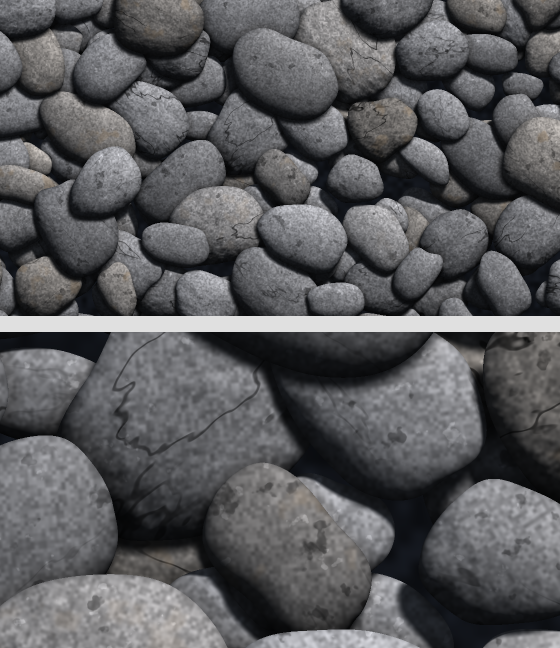
Top: the whole. Bottom: its middle third, enlarged.
Reproduce this texture procedurally as a Shadertoy shader.

```glsl
// A bed of smooth grey beach pebbles in low sun from the upper right.
// Two layers of jittered, lumpy superellipse domes are stacked by height,
// then lit with cast shadows, contact shade, stone grain, cracks and stains.

struct Pebble {
    vec2 q;        // local position, outline at radius 1
    float r;       // superellipse radius
    float z;       // height of the centre, also the stacking order
    vec2 axes;     // half lengths
    mat2 turn;     // canvas to local rotation
    vec4 seed;
};

const vec3 SUN = vec3(0.34, 0.66, 0.67);
const float POWER = 2.4;       // roundness of the outline
const int CANDIDATES = 24;     // 3 x 4 cells in two layers

vec4 hash4(vec2 p) {
    vec4 h = fract(p.xyxy * vec4(0.1031, 0.1030, 0.0973, 0.1099));
    h += dot(h, h.wzxy + 33.33);
    return fract((h.xxyz + h.yzzw) * h.zywx);
}

float noise(vec2 p) {
    vec2 i = floor(p), f = fract(p);
    f = f * f * (3.0 - 2.0 * f);
    return mix(mix(hash4(i).x, hash4(i + vec2(1, 0)).x, f.x),
               mix(hash4(i + vec2(0, 1)).x, hash4(i + vec2(1, 1)).x, f.x), f.y);
}

float fbm(vec2 p) {
    float sum = 0.0, amp = 0.5;
    for (int i = 0; i < 4; i++) {
        sum += amp * noise(p);
        p = mat2(1.6, 1.2, -1.2, 1.6) * p + 7.3;
        amp *= 0.5;
    }
    return sum / 0.9375;
}

// Candidate k near the place "home", measured at the point p
Pebble pebbleAt(vec2 home, vec2 p, int k) {
    float under = float(k / 12);
    vec2 size = mix(vec2(0.242, 0.178), vec2(0.176, 0.134), under);
    float row = floor(home.y / size.y) + float((k / 3) % 4 - 1);
    float shift = 0.5 * mod(row, 2.0) + 0.37 * under;
    float col = floor(home.x / size.x - shift) + float(k % 3 - 1);
    vec2 id = vec2(col, row) + 50.0 + 113.0 * under;
    vec4 place = hash4(id), seed = hash4(id + 311.7);

    Pebble b;
    b.seed = seed;
    b.z = mix(mix(0.06, 0.11, place.z), mix(0.0, 0.05, place.z), under);
    float len = mix(0.086, 0.182, place.w) * mix(1.0, 0.76, under);
    b.axes = len * vec2(1.0, mix(0.58, 0.88, seed.x));
    float angle = (seed.y - 0.56) * 2.1;
    b.turn = mat2(cos(angle), -sin(angle), sin(angle), cos(angle));

    vec2 centre = (vec2(col + shift, row) + 0.5 + 0.55 * (place.xy - 0.5)) * size;
    vec2 q = b.turn * (p - centre) / b.axes;
    q.y *= 1.0 + 0.3 * (seed.z - 0.5) * q.x;       // egg taper
    q.y += 0.3 * (seed.w - 0.5) * q.x * q.x;       // slight bend
    vec2 lump = q * 1.3 + seed.xy * 60.0;
    b.q = q + 0.28 * (vec2(noise(lump), noise(lump + 31.0)) - 0.5);
    vec2 e = pow(abs(b.q), vec2(POWER));
    b.r = pow(e.x + e.y, 1.0 / POWER);
    return b;
}

vec3 stoneColour(Pebble b, vec2 p) {
    vec2 m = p + b.seed.zw * 40.0;
    vec2 along = mat2(0.8, 0.6, -0.6, 0.8) * (b.turn * m);
    float tone = mix(0.5, 0.67, b.seed.w) + 0.1 * (fbm(m * 12.0) - 0.5);
    tone *= 1.0 + 0.34 * (noise(along * 235.0) - 0.5) + 0.16 * (noise(along.yx * 118.0) - 0.5);
    vec3 c = tone * mix(vec3(0.995, 1.0, 1.015), vec3(1.03, 1.0, 0.96), smoothstep(0.5, 0.95, b.seed.z));

    // Thin cracks on some stones, pits, pale flecks and tan stains
    float rough = smoothstep(0.45, 0.9, b.seed.x);
    float vein = abs(fbm(b.turn * m * vec2(7.0, 19.0)) - 0.5);
    float crack = (1.0 - smoothstep(0.004, 0.02, vein)) * smoothstep(0.46, 0.62, noise(m * 11.0 + 9.0));
    float pit = smoothstep(0.68, 0.76, fbm(along * 44.0)) * smoothstep(0.4, 0.7, noise(m * 9.0));
    c *= 1.0 - 0.55 * crack * (0.2 + 0.8 * rough) - 0.32 * pit;
    c += 0.13 * smoothstep(0.74, 0.82, fbm(along * 60.0 + 5.0));
    float stain = smoothstep(0.6, 0.76, fbm(m * 21.0 + 17.0)) * smoothstep(0.55, 0.9, b.seed.z);
    return mix(c, vec3(0.62, 0.54, 0.44), 0.5 * stain);
}

vec3 scene(vec2 p) {
    // Highest pebble covering this point
    Pebble top;
    float best = -1.0;
    for (int k = 0; k < CANDIDATES; k++) {
        Pebble b = pebbleAt(p, p, k);
        if (b.r < 1.0 && b.z > best) { top = b; best = b.z; }
    }
    if (best < 0.0) return vec3(0.06, 0.07, 0.09) * (0.6 + 0.8 * noise(p * 60.0));

    // Dome height and normal, roughened by fine bumps
    float thick = 0.72 * top.axes.y;
    float dome = sqrt(max(1.0 - pow(top.r, POWER), 0.0));
    float surface = top.z + thick * dome;
    vec2 slope = sign(top.q) * pow(abs(top.q), vec2(POWER - 1.0)) / top.axes;
    vec3 n = normalize(vec3(slope * top.turn, dome / thick));
    vec2 m = top.turn * p * vec2(18.0, 27.0) + top.seed.xy * 50.0;
    float bump = fbm(m);
    vec2 grad = vec2(fbm(m + vec2(0.12, 0)), fbm(m + vec2(0, 0.12))) - bump;
    n = normalize(n - vec3((grad * top.turn) * mix(0.4, 2.2, top.seed.x * top.seed.x), 0.0));

    // Cast shadows and contact shade from pebbles lying higher
    float light = 1.0, contact = 1.0;
    for (int k = 0; k < CANDIDATES; k++) {
        Pebble near = pebbleAt(p, p, k);
        if (near.z <= best) continue;
        float rise = max(near.z - surface, 0.005) + 0.007;
        Pebble caster = pebbleAt(p, p + SUN.xy / SUN.z * rise, k);
        light *= smoothstep(0.94, 1.07, caster.r);
        contact *= mix(0.58, 1.0, smoothstep(1.0, 1.2, near.r));
    }
    float sun = pow(max(dot(n, SUN), 0.0), 0.95) * light * mix(0.85, 1.0, contact);
    vec3 sky = vec3(0.18, 0.195, 0.22) * contact * (0.65 + 0.35 * n.y + 0.3 * n.z);
    return stoneColour(top, p) * (sky + 0.87 * sun * vec3(1.01, 0.99, 0.975));
}

void mainImage(out vec4 fragColor, in vec2 fragCoord) {
    // Four samples per pixel smooth every edge
    vec3 sum = vec3(0.0);
    for (int s = 0; s < 4; s++) {
        vec2 offset = vec2(s % 2, s / 2) * 0.5 - 0.25;
        sum += scene((fragCoord + offset) / iResolution.y);
    }
    fragColor = vec4(sum / 4.0, 1.0);
}
```
